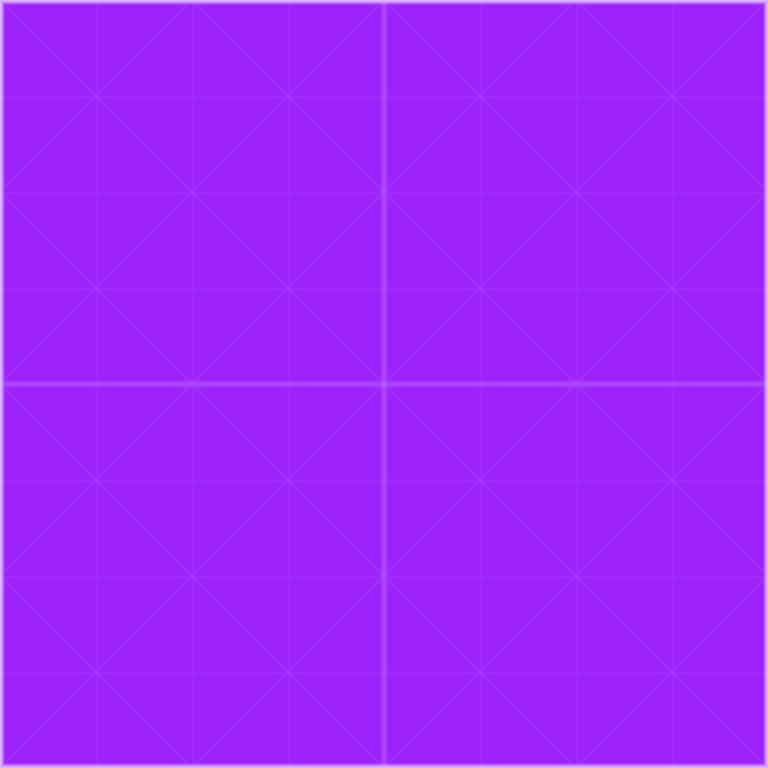
A WebGL 2 fragment shader for this pattern:

```glsl
#version 300 es
precision highp float;
// Two by two violet tiles, each crossed by a faint four-cell grid and diagonals.
// Every line is a soft falloff around the distance to its nearest repeat;
// paler seams divide the tiles and a bright rim frames the canvas.

uniform vec2 u_resolution;
out vec4 outColor;

// Distance to the nearest of `count` evenly spaced lines per unit
float lineDistance(float v, float count) {
    return abs(fract(v * count + 0.5) - 0.5) / count;
}

// 1 on the line, fading to 0 at `reach`, never thinner than a pixel
float softLine(float d, float reach) {
    float pixel = 1.0 / min(u_resolution.x, u_resolution.y);
    return 1.0 - smoothstep(0.0, max(reach, pixel), d);
}

void main() {
    vec2 p = gl_FragCoord.xy / u_resolution;
    vec3 color = vec3(0.615, 0.135, 0.98);

    // Faint square grid, set slightly right of and below the diagonal crossings
    vec2 g = p + vec2(-0.0015, 0.0015);
    float grid = max(softLine(lineDistance(g.x, 8.0), 0.0035),
                     softLine(lineDistance(g.y, 8.0), 0.0035));
    color = mix(color, vec3(0.67, 0.27, 1.0), 0.22 * grid);

    // Diagonals in both directions; 0.7071 turns offsets into true distance
    float rising = softLine(lineDistance(p.x - p.y, 4.0) * 0.7071, 0.0035);
    float falling = softLine(lineDistance(p.x + p.y, 4.0) * 0.7071, 0.0035);
    color = mix(color, vec3(0.67, 0.27, 1.0), 0.36 * rising);
    color = mix(color, vec3(0.67, 0.27, 1.0), 0.36 * falling);

    // Seams between tiles, a little brighter where they cross
    vec2 seam = vec2(softLine(lineDistance(p.x, 2.0), 0.0065),
                     softLine(lineDistance(p.y, 2.0), 0.0065));
    color = mix(color, vec3(0.68, 0.28, 1.0), max(seam.x, seam.y));
    color = mix(color, vec3(0.75, 0.42, 1.0), 0.6 * seam.x * seam.y);

    // Pale rim fading inward from the canvas edge
    vec2 edge = min(p, 1.0 - p);
    float rim = softLine(min(edge.x, edge.y), 0.0075);
    color = mix(color, vec3(0.88, 0.72, 1.0), rim);

    outColor = vec4(color, 1.0);
}
```
